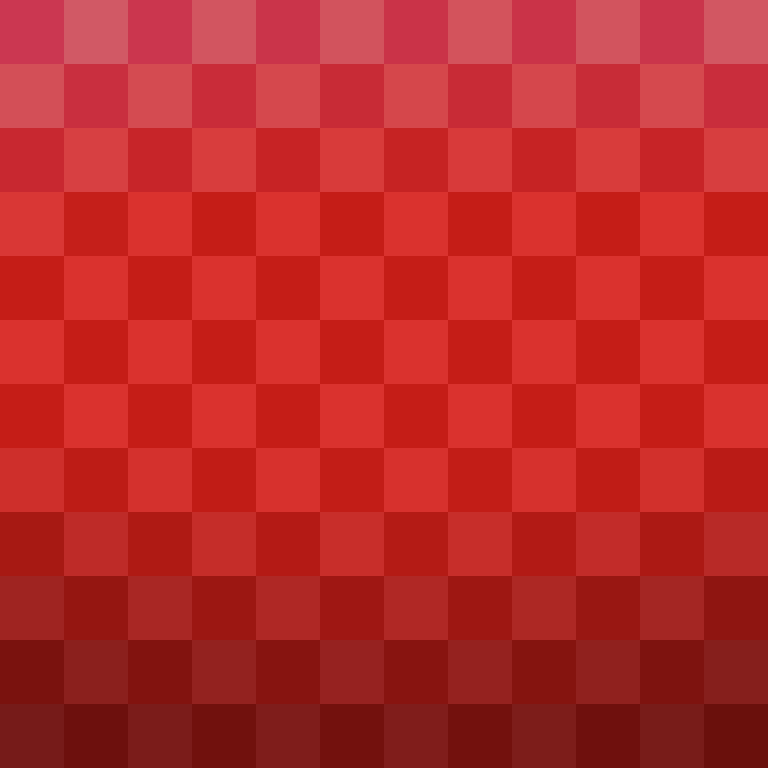
Write a WebGL 2 fragment shader that draws this pattern.

```glsl
#version 300 es
precision highp float;
// Red 12 by 12 checkerboard, pink along the top and shaded along the bottom.

uniform vec2 u_resolution;
out vec4 fragColor;

const float CELLS = 12.0;                     // repeats across and down
const vec3 DARK_RED = vec3(0.773, 0.114, 0.090);
const vec3 LIGHT_RED = vec3(0.855, 0.196, 0.180);
const vec3 DARK_PINK = vec3(0.796, 0.216, 0.318);
const vec3 LIGHT_PINK = vec3(0.820, 0.349, 0.396);

// Vertical distances are in rows, counted from the top.
const float PINK_DEPTH = 2.7;                 // row where pink ends at mid width
const float PINK_FADE = 3.2;                  // rows from full pink to none
const float PINK_SAG = 0.6;                   // extra pink depth at the sides
const float PINK_TILT = 0.4;                  // extra pink depth toward the left
const float SHADE_START = 6.4;
const float SHADE_END = 12.4;
const float SHADE_RISE = 0.8;                 // how far shade climbs at the sides
const float SHADE_STRENGTH = 0.48;

const int SAMPLES = 4;                        // edge smoothing grid, per axis

// Flat colour of one cell, indexed from the lower left.
vec3 cellColor(vec2 cell) {
    float isDark = mod(cell.x + cell.y, 2.0);
    float row = CELLS - 1.0 - cell.y;
    float side = 2.0 * (cell.x + 0.5) / CELLS - 1.0;
    float sideCurve = side * side;

    // Pink glow from the top
    float pinkEdge = PINK_DEPTH + PINK_SAG * sideCurve - 0.5 * PINK_TILT * side;
    float pink = clamp((pinkEdge - row) / PINK_FADE, 0.0, 1.0);
    vec3 red = mix(LIGHT_RED, DARK_RED, isDark);
    vec3 pinkTone = mix(LIGHT_PINK, DARK_PINK, isDark);

    // Curved shade from the bottom
    float depth = row + SHADE_RISE * sideCurve;
    float shade = SHADE_STRENGTH * smoothstep(SHADE_START, SHADE_END, depth);

    return mix(red, pinkTone, pink) * (1.0 - shade);
}

void main() {
    vec3 sum = vec3(0.0);

    // Average a small grid of samples to smooth the cell edges
    for (int j = 0; j < SAMPLES; j++) {
        for (int i = 0; i < SAMPLES; i++) {
            vec2 offset = (vec2(i, j) + 0.5) / float(SAMPLES) - 0.5;
            vec2 uv = (gl_FragCoord.xy + offset) / u_resolution;
            vec2 cell = clamp(floor(uv * CELLS), 0.0, CELLS - 1.0);
            sum += cellColor(cell);
        }
    }

    fragColor = vec4(sum / float(SAMPLES * SAMPLES), 1.0);
}
```
